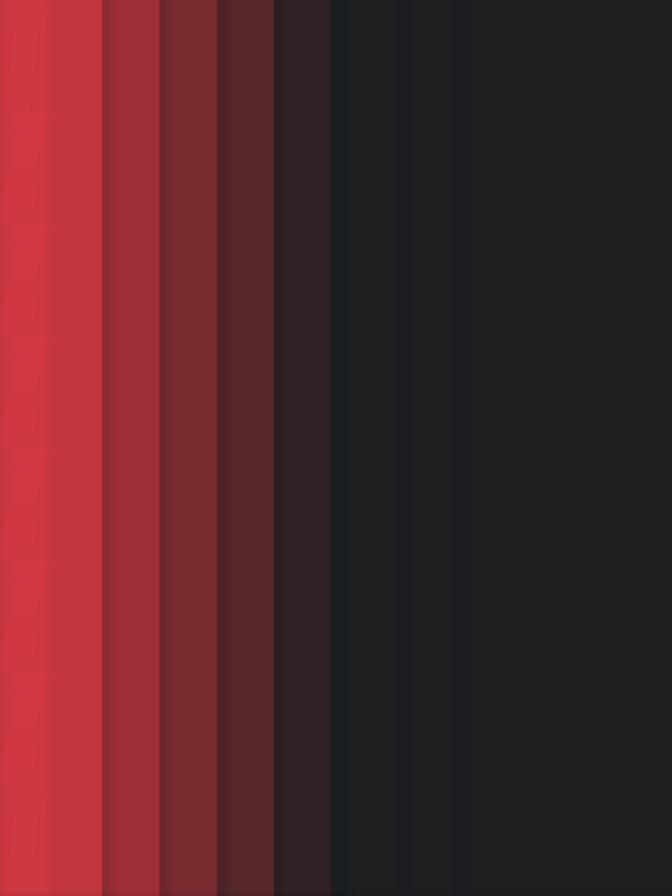
Reproduce this background procedurally as a Shadertoy shader.

```glsl
const vec3 RED = vec3(0.757, 0.208, 0.235);
const vec3 BRIGHT_RED = vec3(0.800, 0.216, 0.250);
const vec3 CHARCOAL = vec3(0.118, 0.122, 0.129);
const vec3 COOL_DARK = vec3(0.104, 0.116, 0.128);
const int BANDS = 5;
const float FIRST_EDGE = 0.152;
const float BAND_WIDTH = 0.0852;
const float FADE_PER_BAND = 0.222;
const float SHADOW_WIDTH = 0.024;
const float SHADOW_DEPTH = 0.11;
const float HIGHLIGHT_EDGE = 0.076;
const float TILE_ROWS = 8.0;
const float TILE_GLOW = 0.028;

// Antialiased step, one pixel wide
float edgeMask(float edge, float x) {
    float halfPixel = 0.5 / iResolution.x;
    return smoothstep(edge - halfPixel, edge + halfPixel, x);
}

// Soft vertical stripe
float stripe(float center, float halfWidth, float x) {
    return 1.0 - smoothstep(halfWidth * 0.5, halfWidth, abs(x - center));
}

// Bright left strip with a faint glow repeated down its rows
vec3 leftStrip(vec2 uv) {
    vec3 color = mix(BRIGHT_RED, RED, smoothstep(-0.012, 0.012, uv.x - HIGHLIGHT_EDGE));
    float row = fract(uv.y * TILE_ROWS);
    float inRows = step(0.125, uv.y) * step(uv.y, 0.875);
    float center = mix(0.025, 0.045, row);
    float glow = stripe(center, 0.032, uv.x) * (0.25 + 0.75 * row * inRows);
    color += TILE_GLOW * glow * vec3(1.0, 0.25, 0.3);
    return color * (1.0 - 0.03 * (1.0 - smoothstep(0.0, 0.012, uv.x)));
}

void mainImage(out vec4 fragColor, in vec2 fragCoord) {
    vec2 uv = fragCoord / iResolution.xy;
    vec3 color = leftStrip(uv);

    // Bands step from red to charcoal, each shaded just past its edge
    for (int i = 0; i < BANDS; i++) {
        float edge = FIRST_EDGE + float(i) * BAND_WIDTH;
        float fade = min(float(i + 1) * FADE_PER_BAND, 1.0);
        if (i == BANDS - 1) fade = 1.0;
        vec3 band = mix(RED, CHARCOAL, fade);
        float shadow = 1.0 - smoothstep(0.006, SHADOW_WIDTH, uv.x - edge);
        band *= 1.0 - SHADOW_DEPTH * shadow * (1.0 - step(1.0, fade));
        color = mix(color, band, edgeMask(edge, uv.x));
    }

    // Cool tints in the dark area
    float darkEdge = FIRST_EDGE + float(BANDS - 1) * BAND_WIDTH;
    float cool = 1.0 - smoothstep(0.015, 0.045, uv.x - darkEdge);
    for (int i = 0; i < 2; i++) {
        float center = darkEdge + 0.109 + float(i) * BAND_WIDTH;
        cool = max(cool, 0.65 * stripe(center, 0.018, uv.x));
    }
    color = mix(color, COOL_DARK, cool * edgeMask(darkEdge, uv.x));

    // Thin shade along the bottom
    color *= 1.0 - 0.08 * (1.0 - smoothstep(0.0, 0.006, uv.y));
    fragColor = vec4(color, 1.0);
}
```
